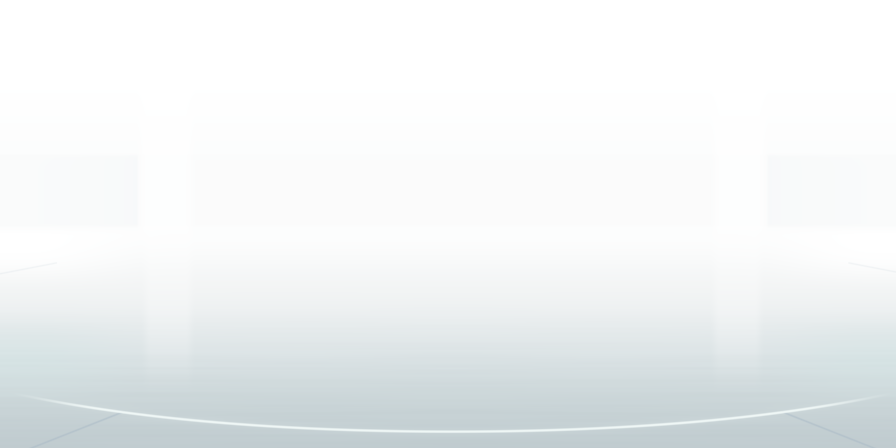
This background is drawn by a Shadertoy shader. Its source:

```glsl
const vec3 WHITE = vec3(1.0);
const vec3 WALL = vec3(0.988, 0.990, 0.990);
const vec3 PANEL_SHADE = vec3(0.965, 0.974, 0.976);
const vec3 FLOOR_FAR = vec3(0.990, 0.992, 0.992);
const vec3 FLOOR_PALE = vec3(0.950, 0.957, 0.958);
const vec3 FLOOR_MID = vec3(0.855, 0.887, 0.895);
const vec3 FLOOR_NEAR = vec3(0.790, 0.833, 0.843);
const vec3 FLOOR_FRONT = vec3(0.755, 0.800, 0.815);
const vec3 TEAL = vec3(0.825, 0.895, 0.895);
const vec3 SEAM = vec3(0.660, 0.725, 0.775);
const vec3 RIM = vec3(0.945, 0.975, 0.970);

const float CENTER = 1.0104;
const float HORIZON = 0.485;
const float PANEL_EDGE = 0.703;

float hash(vec2 p) {
    return fract(sin(dot(p, vec2(127.1, 311.7))) * 43758.5453);
}

float noise(vec2 p) {
    vec2 cell = floor(p);
    vec2 f = fract(p);
    f = f * f * (3.0 - 2.0 * f);
    float low = mix(hash(cell), hash(cell + vec2(1, 0)), f.x);
    float high = mix(hash(cell + vec2(0, 1)), hash(cell + vec2(1, 1)), f.x);
    return mix(low, high, f.y);
}

float band(float x, float start, float end, float soft) {
    return smoothstep(start - soft, start + soft, x)
         * (1.0 - smoothstep(end - soft, end + soft, x));
}

float segmentDistance(vec2 p, vec2 a, vec2 b) {
    vec2 ab = b - a;
    return length(p - a - ab * clamp(dot(p - a, ab) / dot(ab, ab), 0.0, 1.0));
}

float stroke(float dist, float width, float pixel) {
    return 1.0 - smoothstep(width - pixel, width + pixel, abs(dist));
}

float rimHeight(float x) {
    float x2 = x * x;
    return 0.0365 + 0.0686 * x2 + 0.0211 * x2 * x2;
}

vec3 wallColor(vec2 q) {
    vec3 color = mix(WALL, WHITE, smoothstep(0.62, 0.86, q.y));
    // Ledge across the back and pale columns
    color -= 0.004 * band(q.y, 0.495, 0.655, 0.003);
    color = mix(color, WHITE, 0.6 * band(q.x, 0.585, 0.695, 0.012));
    // Side panels, darkest along their inner edge
    float panel = smoothstep(PANEL_EDGE - 0.003, PANEL_EDGE + 0.003, q.x)
                * band(q.y, 0.495, 0.653, 0.006);
    float shade = exp(-8.0 * max(q.x - PANEL_EDGE, 0.0));
    return mix(color, PANEL_SHADE, panel * (0.2 + 0.55 * shade));
}

vec3 floorColor(vec2 q) {
    float y = q.y;
    vec3 color = mix(FLOOR_FRONT, FLOOR_NEAR, smoothstep(0.0, 0.12, y));
    color = mix(color, FLOOR_MID, smoothstep(0.08, 0.23, y));
    color = mix(color, FLOOR_PALE, smoothstep(0.17, 0.37, y));
    color = mix(color, FLOOR_FAR, smoothstep(0.34, 0.48, y));
    // Cool tint and white haze at the sides
    float side = smoothstep(0.62, 0.95, q.x);
    color = mix(color, TEAL, 0.5 * side * band(y, 0.14, 0.25, 0.07));
    color = mix(color, WHITE, side * smoothstep(0.34, 0.46, y));
    // Column reflections
    float column = band(q.x, 0.585, 0.685, 0.012);
    color = mix(color, WHITE, 0.25 * column * smoothstep(0.10, 0.30, y));
    // Brushed horizontal streaks
    float streak = noise(vec2(q.x * 3.0, y * 180.0)) - 0.5;
    return color + 0.010 * streak * (1.0 - smoothstep(0.15, 0.40, y));
}

void mainImage(out vec4 fragColor, in vec2 fragCoord) {
    vec2 p = fragCoord / iResolution.xy * vec2(2.0, 1.0);
    vec2 q = vec2(abs(p.x - CENTER), p.y);
    float pixel = 1.0 / iResolution.y;

    float above = smoothstep(HORIZON - 0.012, HORIZON + 0.012, q.y);
    vec3 color = mix(floorColor(q), wallColor(q), above);

    // Floor seams
    float nearSeam = segmentDistance(q, vec2(0.737, 0.080), vec2(0.945, -0.002));
    float farSeam = segmentDistance(q, vec2(0.885, 0.413), vec2(1.020, 0.387));
    color = mix(color, SEAM, 0.55 * stroke(nearSeam, 0.0018, pixel));
    color = mix(color, SEAM, 0.14 * stroke(farSeam, 0.0015, pixel));

    // Curved rim with a soft glow and fading ends
    float rim = q.y - rimHeight(q.x);
    float fade = 1.0 - smoothstep(0.78, 1.0, q.x);
    color = mix(color, RIM, 0.12 * exp(-abs(rim) * 140.0) * fade);
    color = mix(color, RIM, 0.95 * stroke(rim, 0.0026, pixel) * fade);

    fragColor = vec4(clamp(color, 0.0, 1.0), 1.0);
}
```
